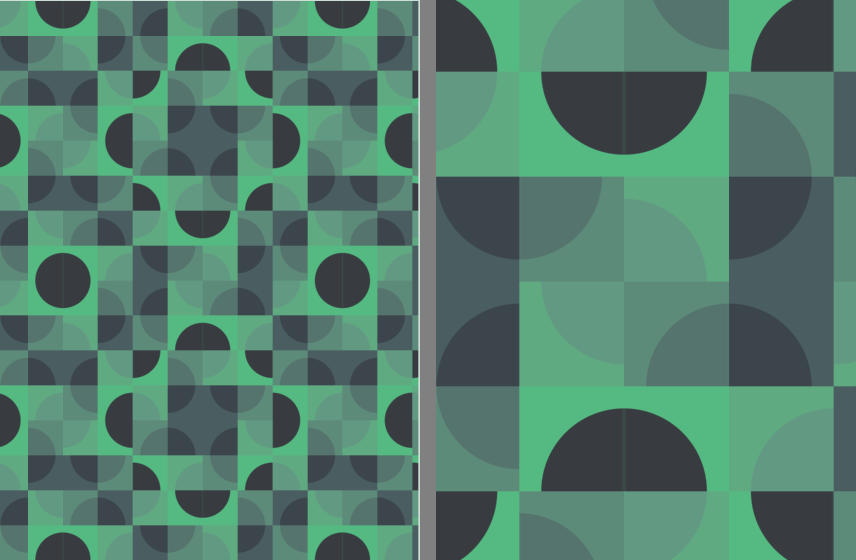
Left, the full canvas; right, a detail of the centre.
This pattern is drawn by a Shadertoy shader. Its source:

```glsl
// Grid of square cells, each holding a quarter disc, in four green-to-slate tones.
// Tones follow a 4x4 Latin square built by XOR of Gray codes; it is mirrored into an
// 8x8 repeat, and each mirroring swaps the two middle tones.

const float CELL = 0.0832;                      // cell side, in canvas widths
const vec2 CROSS_CENTRE = vec2(0.4826, 0.3351); // centre of one slate cross, y down
const float DISC_RADIUS = 0.79;                 // in cells
const vec3 BORDER = vec3(0.80, 0.87, 0.84);

int grayCode(int n) { return n ^ (n >> 1); }

// Exchanges the two bits, which exchanges tones 1 and 2.
int swapBits(int n) { return ((n & 1) << 1) | (n >> 1); }

// Tone 0..3 of a cell in the mirrored 8x8 repeat.
int cellTone(ivec2 cell) {
    ivec2 k = (cell + 4) & 7;
    bvec2 mirrored = greaterThan(k, ivec2(3));
    if (mirrored.x) k.x = 7 - k.x;
    if (mirrored.y) k.y = 7 - k.y;
    int tone = grayCode(k.y) ^ swapBits(grayCode(k.x));
    return mirrored.x != mirrored.y ? swapBits(tone) : tone;
}

vec3 groundColour(int tone) {
    if (tone == 0) return vec3(0.330, 0.730, 0.510);
    if (tone == 1) return vec3(0.375, 0.665, 0.510);
    if (tone == 2) return vec3(0.365, 0.545, 0.475);
    return vec3(0.290, 0.370, 0.380);
}

vec3 discColour(int tone) {
    if (tone == 0) return vec3(0.220, 0.235, 0.250);
    if (tone == 1) return vec3(0.385, 0.600, 0.510);
    if (tone == 2) return vec3(0.335, 0.455, 0.430);
    return vec3(0.230, 0.270, 0.295);
}

// Green tones centre their discs on even grid vertices, grey tones on odd ones.
vec2 discCentre(vec2 q, int tone) {
    return tone < 2 ? 2.0 * floor(0.5 * q + 0.5) : 2.0 * floor(0.5 * q) + 1.0;
}

vec3 patternColour(vec2 q, float pixel) {
    int tone = cellTone(ivec2(floor(q)));
    float d = length(q - discCentre(q, tone)) - DISC_RADIUS;
    float disc = 1.0 - smoothstep(-0.5 * pixel, 0.5 * pixel, d);
    vec3 ground = groundColour(tone);
    vec3 colour = mix(ground, discColour(tone), disc);

    // Hairline seam where cells meet
    float seam = 1.0 - smoothstep(0.0, 0.03, abs(q.x - floor(q.x + 0.5)));
    return mix(colour, ground, 0.12 * seam);
}

// Thin pale margin along the top and right sides; p has its origin at the top left.
float borderMask(vec2 p) {
    return max(step(p.y, 0.0025), step(0.9955, p.x));
}

void mainImage(out vec4 fragColor, in vec2 fragCoord) {
    vec3 sum = vec3(0.0);
    float pixel = 1.0 / (CELL * iResolution.x);

    // 3x3 samples smooth both cell edges and disc rims
    for (int y = -1; y <= 1; y++) {
        for (int x = -1; x <= 1; x++) {
            vec2 s = fragCoord + 0.4 * vec2(x, y);
            vec2 p = vec2(s.x, iResolution.y - s.y) / iResolution.x;
            vec3 colour = patternColour((p - CROSS_CENTRE) / CELL, pixel);
            sum += mix(colour, BORDER, borderMask(p));
        }
    }
    fragColor = vec4(sum / 9.0, 1.0);
}
```
